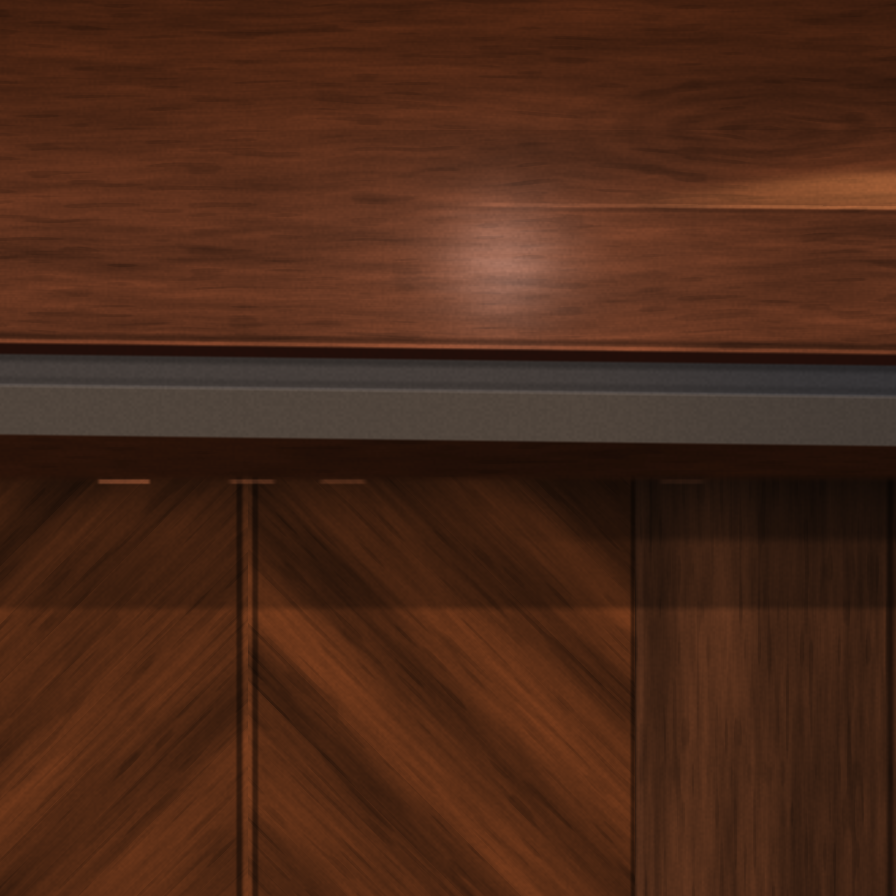
Reproduce this texture procedurally as a WebGL 2 fragment shader.

```glsl
#version 300 es
precision highp float;
// Walnut cabinet front: a glossy horizontal board with a soft lamp glow, a grey
// metal rail, and shaded chevron panels below. Stretched value noise makes the
// grain; smooth bands along a slightly tilted depth axis make the rail and edges.
uniform vec2 u_resolution;
out vec4 fragColor;

float hash(vec2 p) {
  return fract(sin(dot(p, vec2(127.1, 311.7))) * 43758.5453);
}

float noise(vec2 p) {
  vec2 i = floor(p), f = fract(p);
  f = f * f * (3.0 - 2.0 * f);
  return mix(mix(hash(i), hash(i + vec2(1, 0)), f.x),
             mix(hash(i + vec2(0, 1)), hash(i + vec2(1, 1)), f.x), f.y);
}

float fbm(vec2 p) {
  float sum = 0.0, amp = 0.5;
  for (int i = 0; i < 4; i++) {
    sum += amp * noise(p);
    p = p * 2.03 + 7.3;
    amp *= 0.5;
  }
  return sum / 0.9375;
}

// Soft-edged interval, 1 between a and b.
float band(float x, float a, float b, float soft) {
  return smoothstep(a - soft, a + soft, x) * (1.0 - smoothstep(b - soft, b + soft, x));
}

// Fibres run along q.x; returns a signed brightness offset.
float grain(vec2 q) {
  float broad = fbm(q * vec2(3.0, 26.0)) - 0.5;
  float fine = fbm(q * vec2(14.0, 150.0) + 31.0) - 0.5;
  float pores = smoothstep(0.66, 0.85, noise(q * vec2(22.0, 190.0) + 5.0));
  return 0.55 * broad + 0.4 * fine - 0.13 * pores;
}

vec3 topBoard(vec2 p) {
  float d = 1.0 - p.y;
  // Oval figure on the right bends the fibres into a cathedral shape.
  vec2 o = (p - vec2(0.86, 0.855)) / vec2(0.24, 0.06);
  float oval = exp(-dot(o, o));
  vec2 q = p + vec2(0.0, 0.025 * fbm(p * vec2(3.5, 6.0)) + 0.03 * oval * sign(o.y) * abs(o.x));
  vec3 col = mix(vec3(0.27, 0.13, 0.065), vec3(0.36, 0.19, 0.115), smoothstep(0.0, 0.3, d));
  col *= 1.0 + 0.85 * grain(q);
  col *= 1.0 - 0.14 * oval - 0.16 * smoothstep(0.6, 1.0, p.x) * (1.0 - smoothstep(0.05, 0.2, d));
  col *= 1.0 + 0.07 * sin(26.0 * length(o)) * oval;
  // Pale sapwood wedge above the joint of the two planks.
  float reach = smoothstep(0.6, 1.0, p.x);
  float joint = 0.226 + 0.008 * p.x;
  float wedge = band(d, joint - 0.006 - 0.036 * reach, joint, 0.002 + 0.009 * step(d, joint - 0.004));
  col += vec3(0.22, 0.15, 0.085) * wedge * reach * (0.75 + 0.5 * fbm(p * vec2(5, 60)));
  col += vec3(0.08, 0.05, 0.035) * band(d, joint - 0.004, joint, 0.0015) * smoothstep(0.45, 0.62, p.x);
  col *= 1.0 - 0.2 * band(d, joint + 0.001, joint + 0.005, 0.002) * smoothstep(0.4, 0.65, p.x);
  // Lamp reflection: a small core in a wide halo.
  vec2 g = p - vec2(0.56, 0.705);
  float core = exp(-dot(g * g, vec2(210.0, 230.0)));
  float halo = exp(-dot(g * g, vec2(24.0, 45.0)));
  float sheen = 0.85 + 0.4 * fbm(p * vec2(20.0, 130.0));
  return col + (vec3(0.18, 0.17, 0.175) * core + vec3(0.07, 0.055, 0.05) * halo) * sheen;
}

vec3 rail(vec2 p, float t) {
  vec3 upper = mix(vec3(0.27, 0.24, 0.225), vec3(0.21, 0.2, 0.205), smoothstep(0.5, 1.0, p.x));
  vec3 lower = mix(vec3(0.31, 0.265, 0.23), vec3(0.27, 0.235, 0.21), smoothstep(0.6, 1.0, p.x));
  vec3 col = mix(upper, lower, smoothstep(0.427, 0.432, t));
  col *= 1.0 - 0.25 * band(t, 0.39, 0.403, 0.004) - 0.12 * band(t, 0.42, 0.427, 0.003);
  return col + vec3(0.05, 0.05, 0.053) * band(t, 0.428, 0.432, 0.0015);
}

vec3 panels(vec2 p, float d) {
  bool isLeft = p.x < 0.277, isRight = p.x > 0.709;
  // Mirrored diagonals form the chevron; the last panel is vertical.
  float across = isLeft ? d + p.x - 0.73 : d - p.x - 0.19;
  float along = isLeft ? d - p.x : d + p.x;
  vec2 q = isRight ? vec2(d, p.x) : vec2(along, across) * 0.707;
  float plank = floor(across / 0.065 + 0.5);
  float tone = 0.13 * cos(across * 32.2) + 0.16 * (hash(vec2(plank, isLeft ? 3.0 : 8.0)) - 0.5);
  if (isRight) tone = 0.3 * (noise(vec2(p.x * 22.0, 4.0)) - 0.5) - 0.08;
  vec3 col = vec3(0.325, 0.165, 0.08) * (1.0 + tone + 0.85 * grain(q + 2.0));
  if (isRight) col = mix(col, vec3(dot(col, vec3(0.4, 0.4, 0.2))), 0.15);
  // Vertical beads and joints.
  col *= 1.0 - 0.45 * band(p.x, 0.264, 0.270, 0.002) - 0.4 * band(p.x, 0.282, 0.288, 0.002);
  col += vec3(0.08, 0.045, 0.025) * band(p.x, 0.272, 0.281, 0.002);
  col *= 1.0 - 0.45 * band(p.x, 0.704, 0.709, 0.002) - 0.5 * band(p.x, 0.990, 0.997, 0.003);
  col += vec3(0.05, 0.03, 0.02) * band(p.x, 0.711, 0.718, 0.002);
  // Layered shadows cast by the rail.
  float depth = mix(0.24, 0.30, smoothstep(0.25, 0.7, p.x));
  col *= 1.0 - depth * (1.0 - smoothstep(0.674, 0.684, d));
  col *= 1.0 - 0.32 * smoothstep(0.5, 0.78, p.x) * (1.0 - smoothstep(0.595, 0.61, d));
  col *= mix(0.55, 1.0, smoothstep(0.50, 0.60, d));
  // Dark ledge behind the rail with a few worn glints on its lip.
  vec3 ledge = vec3(0.155, 0.07, 0.032) * (1.0 + 0.7 * grain(p)) * (1.0 - 0.25 * p.x);
  col = mix(ledge, col, smoothstep(0.528, 0.54, d));
  float glint = band(p.x, 0.11, 0.167, 0.003) + 0.6 * band(p.x, 0.257, 0.306, 0.005)
              + 0.45 * band(p.x, 0.358, 0.407, 0.005) + 0.2 * band(p.x, 0.738, 0.785, 0.005);
  return col + vec3(0.27, 0.16, 0.11) * glint * band(d, 0.535, 0.540, 0.0015);
}

void main() {
  vec2 p = gl_FragCoord.xy / u_resolution;
  float d = 1.0 - p.y;
  float t = d - 0.013 * p.x;
  vec3 col = topBoard(p);
  // Lit front lip of the board, then the dark gap under it.
  col *= 1.0 - 0.3 * band(t, 0.371, 0.377, 0.003);
  col += vec3(0.11, 0.06, 0.04) * band(t, 0.378, 0.382, 0.0015);
  col = mix(col, vec3(0.13, 0.055, 0.035), smoothstep(0.381, 0.385, t));
  col = mix(col, rail(p, t), smoothstep(0.393, 0.397, t));
  col = mix(col, panels(p, d), smoothstep(0.483, 0.487, t));
  // Faint speckle over everything.
  col *= 0.96 + 0.08 * noise(p * 330.0);
  fragColor = vec4(col, 1.0);
}
```
